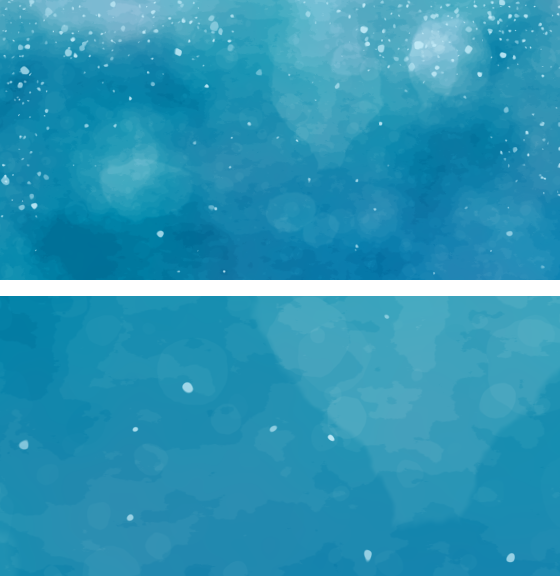
Top, the full canvas; bottom, a detail of the centre.
Write a Shadertoy shader that draws this background.

```glsl
const vec3 TONES[6] = vec3[6](
    vec3(0.00, 0.43, 0.59), vec3(0.04, 0.52, 0.67), vec3(0.16, 0.59, 0.71),
    vec3(0.33, 0.67, 0.76), vec3(0.50, 0.75, 0.84), vec3(0.67, 0.85, 0.91));
const vec3 DOT_COLOR = vec3(0.76, 0.92, 0.97);

// Soft washes and crisp blooms: centre xy, radii zw, in canvas heights
const vec4 LIGHT_POOLS[8] = vec4[8](
    vec4(0.50, 1.02, 0.45, 0.16), vec4(1.20, 0.95, 0.25, 0.30),
    vec4(1.13, 0.62, 0.15, 0.22), vec4(1.55, 0.80, 0.14, 0.17),
    vec4(0.50, 0.38, 0.22, 0.17), vec4(2.00, 0.60, 0.17, 0.24),
    vec4(0.00, 0.05, 0.14, 0.55), vec4(1.82, 0.14, 0.24, 0.24));
const vec4 DARK_POOLS[3] = vec4[3](
    vec4(1.82, 0.88, 0.16, 0.17), vec4(0.35, 0.71, 0.36, 0.13),
    vec4(0.30, 0.12, 0.35, 0.16));
const vec4 BLOOMS[6] = vec4[6](
    vec4(1.03, 0.25, 0.08, 0.07), vec4(1.15, 0.18, 0.06, 0.06),
    vec4(1.54, 0.76, 0.08, 0.13), vec4(1.25, 0.78, 0.06, 0.05),
    vec4(0.52, 0.33, 0.17, 0.10), vec4(1.61, 0.80, 0.14, 0.14));

const float BASE_TONE = 0.20;
const float TOP_LIGHT = 0.34;
const float POOL_STRENGTH = 0.24;
const float BLOOM_STRENGTH = 0.12;
const float CLOUDINESS = 0.50;
const float GRAIN = 0.11;
const float TONE_STEPS = 17.0;
const int LOBE_LAYERS = 6;
const float DOT_CHANCE = 0.42;

float hash(vec2 p) {
    return fract(sin(dot(p, vec2(127.1, 311.7))) * 43758.5453);
}

float noise(vec2 p) {
    vec2 i = floor(p), f = fract(p);
    f = f * f * (3.0 - 2.0 * f);
    return mix(mix(hash(i), hash(i + vec2(1, 0)), f.x),
               mix(hash(i + vec2(0, 1)), hash(i + vec2(1, 1)), f.x), f.y);
}

float fbm(vec2 p) {
    float sum = 0.0, amp = 0.5;
    for (int i = 0; i < 5; i++) {
        sum += amp * noise(p);
        p = mat2(0.8, 0.6, -0.6, 0.8) * p * 2.03 + 17.3;
        amp *= 0.5;
    }
    return sum / 0.97;
}

vec2 ragged(vec2 p, float scale) {
    return vec2(fbm(p * scale), fbm(p * scale + 41.7)) - 0.5;
}

float glow(vec2 p, vec4 pool) {
    vec2 q = (p - pool.xy) / pool.zw;
    return exp(-dot(q, q));
}

// One random disc per cell: centre xy, inner distance z, random pick w
vec4 speck(vec2 p, float cell, float seed) {
    vec2 id = floor(p / cell), key = id + seed * 13.7;
    vec2 centre = (id + 0.25 + 0.5 * vec2(hash(key), hash(key + 5.3))) * cell;
    float size = hash(key + 9.1);
    float radius = cell * mix(0.06, 0.24, size * size);
    return vec4(centre, radius - length(p - centre), hash(key + 2.9));
}

// Where white spatter gathers: the upper band and both sides
float dotZone(vec2 p) {
    float top = smoothstep(0.62, 0.92, p.y) * (1.0 - glow(p, vec4(1.0, 0.85, 0.16, 0.5)));
    float left = smoothstep(0.26, 0.05, p.x) * smoothstep(0.12, 0.40, p.y);
    float right = smoothstep(1.62, 1.90, p.x) * smoothstep(0.22, 0.36, p.y) * 0.5;
    return clamp(max(top, max(left, right)), 0.0, 1.0) * (0.5 + noise(p * 5.0));
}

float washTone(vec2 p) {
    vec2 q = p + 0.16 * ragged(p, 3.0) + 0.06 * ragged(p, 16.0);
    float tone = BASE_TONE + TOP_LIGHT * smoothstep(0.5, 1.0, q.y);
    for (int i = 0; i < 8; i++) tone += POOL_STRENGTH * glow(q, LIGHT_POOLS[i]);
    for (int i = 0; i < 3; i++) tone -= POOL_STRENGTH * glow(q, DARK_POOLS[i]);
    tone += CLOUDINESS * (fbm(q * 4.5) - 0.5);
    return tone + GRAIN * (fbm(p * vec2(20.0, 38.0)) - 0.5);
}

void mainImage(out vec4 fragColor, in vec2 fragCoord) {
    vec2 p = fragCoord / iResolution.y;
    p.x *= 2.0 * iResolution.y / iResolution.x;
    float px = 1.0 / iResolution.y;

    // Stepped watercolour wash with thin smoothed contours
    float level = washTone(p) * TONE_STEPS;
    float soft = clamp(fwidth(level), 0.02, 0.5);
    float tone = (floor(level) + smoothstep(0.5 - soft, 0.5 + soft, fract(level))) / TONE_STEPS;

    // Ragged blooms and a tapering central tongue
    vec2 q = p + 0.07 * ragged(p, 9.0);
    for (int i = 0; i < 6; i++) {
        vec4 b = BLOOMS[i];
        float d = (length((q - b.xy) / b.zw) - 1.0) * min(b.z, b.w);
        tone += BLOOM_STRENGTH * smoothstep(0.008, -0.004, d) * (0.8 + 3.0 * max(d, -0.1));
    }
    float tongue = abs(q.x - 1.17) - mix(0.04, 0.19, smoothstep(0.40, 0.66, q.y));
    tone += 0.10 * smoothstep(0.006, -0.006, max(tongue, 0.41 - q.y)) * smoothstep(0.95, 0.6, q.y);

    // Faint overlapping lobes
    for (int i = 0; i < LOBE_LAYERS; i++) {
        float k = float(i);
        vec4 lobe = speck(p + 0.025 * ragged(p, 14.0) + k * 0.37, 0.10 + 0.035 * k, k + 1.0);
        tone += 0.075 * (lobe.w - 0.2) * smoothstep(-px, px, lobe.z);
    }

    vec3 color = TONES[0];
    for (int i = 1; i < 6; i++) color = mix(color, TONES[i], clamp(tone * 5.0 - float(i - 1), 0.0, 1.0));

    // Slow drift between teal, slate and deeper blue
    float drift = fbm(p * 2.4 + 8.0) - 0.5;
    color += drift * vec3(0.16, -0.07, -0.03);
    color += vec3(-0.01, -0.01, 0.025) * smoothstep(0.6, 0.0, p.y) * smoothstep(0.5, 1.4, p.x);

    // White spatter, fine to coarse
    vec2 wobble = p + 0.007 * (vec2(noise(p * 70.0), noise(p * 70.0 + 31.0)) - 0.5);
    for (int i = 0; i < 3; i++) {
        float k = float(i);
        vec4 spot = speck(wobble, 0.030 + 0.018 * k, k + 20.0);
        float present = step(spot.w, DOT_CHANCE * dotZone(spot.xy));
        float opacity = mix(0.4, 0.95, hash(spot.xy * 91.0));
        color = mix(color, DOT_COLOR, present * opacity * smoothstep(-px, px, spot.z));
    }
    fragColor = vec4(clamp(color, 0.0, 1.0), 1.0);
}
```
